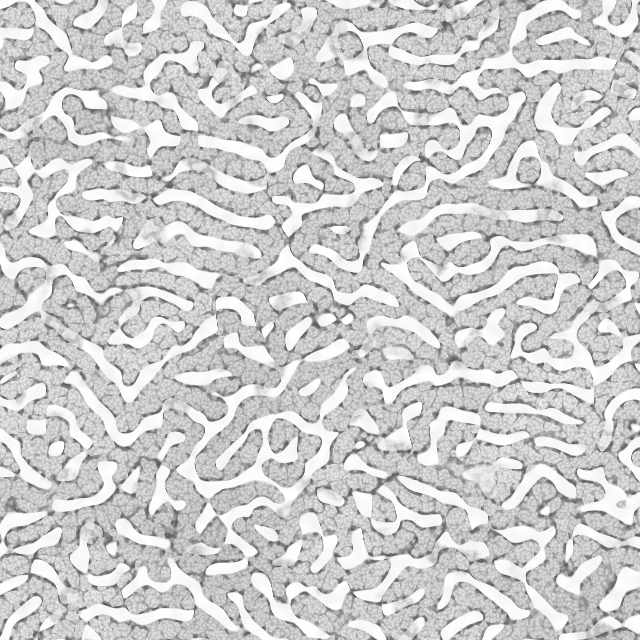
Reproduce this texture procedurally as a Shadertoy shader.

```glsl
const float TAU = 6.2831853;
const float RIBBON_LEVEL = 0.44;
const vec3 COOL_TINT = vec3(-0.004, 0.002, 0.001);

vec2 hash2(vec2 p) {
    vec3 q = fract(vec3(p.xyx) * vec3(0.1031, 0.1030, 0.0973));
    q += dot(q, q.yzx + 33.33);
    return fract((q.xx + q.yz) * q.zy);
}

// Layered sines, roughly -1 to 1
float drift(vec2 p) {
    float sum = 0.0;
    for (int i = 0; i < 4; i++) {
        p = mat2(0.8, 0.6, -0.6, 0.8) * p * 1.3 + 2.7;
        sum += sin(p.x + 1.4 * sin(p.y)) * 0.4;
    }
    return sum;
}

// Cellular noise: nearest distance, second distance, cell value
vec3 cellular(vec2 p) {
    vec2 cell = floor(p);
    vec3 result = vec3(9.0, 9.0, 0.0);
    for (int y = -1; y <= 1; y++)
    for (int x = -1; x <= 1; x++) {
        vec2 id = cell + vec2(x, y);
        vec2 seed = hash2(id + 71.0);
        float d = length(id + seed - p);
        if (d < result.x) result = vec3(d, result.x, seed.x);
        else result.y = min(result.y, d);
    }
    return result;
}

// Sum of short waves with random headings; evened out to a steady width
float labyrinth(vec2 p, float frequency, float lean, float spread) {
    vec2 cell = floor(p);
    vec2 wave = vec2(0.0);
    for (int y = -1; y <= 1; y++)
    for (int x = -1; x <= 1; x++)
    for (int k = 0; k < 2; k++) {
        vec2 id = cell + vec2(x, y);
        vec2 key = id + float(k) * 157.0 + 300.0;
        vec2 offset = p - id - hash2(key);
        vec2 pick = hash2(key + 43.0);
        float heading = lean + spread * (pick.x * 2.0 - 1.0);
        vec2 across = vec2(-sin(heading), cos(heading));
        float phase = TAU * (frequency * dot(across, offset) + pick.y);
        float weight = exp(-3.6 * dot(offset, offset));
        wave += weight * vec2(cos(phase), sin(phase));
    }
    return wave.x * inversesqrt(dot(wave, wave) + 0.09);
}

// Speckled lumps split by dark gaps that widen beside the ribbons
float lumps(vec2 p, float rim) {
    vec3 lump = cellular(p * 40.0);
    vec3 scallop = cellular(p * 105.0 + 19.0);
    vec3 speckle = cellular(p * 200.0 + 53.0);
    float patchy = 0.5 + 0.5 * drift(p * 9.0);

    float grain = (0.47 - speckle.x) * 0.22 + (speckle.z - 0.5) * 0.05;
    float tone = 0.795 + grain + 0.035 * drift(p * 5.0 + 4.0);
    tone += (lump.z - 0.5) * 0.04 - 0.04 * rim;

    float border = lump.y - lump.x - 0.28 * (scallop.x - 0.42);
    float gapWidth = mix(0.02, 0.36, rim * mix(0.55, 1.0, patchy));
    float gap = 1.0 - smoothstep(gapWidth - 0.07, gapWidth + 0.07, border);
    float shade = mix(0.62, 0.34, rim * smoothstep(0.1, 0.7, scallop.x));
    shade += grain * 0.5;
    return mix(tone, shade, gap * 0.95);
}

void mainImage(out vec4 fragColor, in vec2 fragCoord) {
    vec2 uv = fragCoord / min(iResolution.x, iResolution.y);

    // Ribbon shape with a slight wobble
    vec2 wobble = vec2(drift(uv * 28.0), drift(uv * 28.0 + 11.0));
    float field = labyrinth((uv + 0.003 * wobble) * 14.0, 1.45, 0.2, 1.15);
    float depth = RIBBON_LEVEL - field + 0.08 * drift(uv * 45.0);
    float soft = max(0.13, 70.0 / iResolution.y);
    float ribbon = 1.0 - smoothstep(-soft, soft, depth);

    // Grey ground
    float rim = 1.0 - smoothstep(0.0, 1.05, depth);
    float tone = lumps(uv, rim);

    // Pale film, then the ribbons, thinner in places
    float film = smoothstep(0.45, 1.0, drift(uv * 17.0 + 6.0));
    tone = mix(tone, 0.89, film * 0.55 * (1.0 - smoothstep(0.1, 0.8, depth)));
    float cover = mix(0.6, 1.0, smoothstep(-1.0, -0.5, drift(uv * 21.0 + 30.0)));
    float white = 0.98 + 0.018 * drift(uv * 60.0);
    tone = mix(tone, white, ribbon * cover);

    fragColor = vec4(clamp(tone + COOL_TINT * (1.0 - ribbon), 0.0, 1.0), 1.0);
}
```
